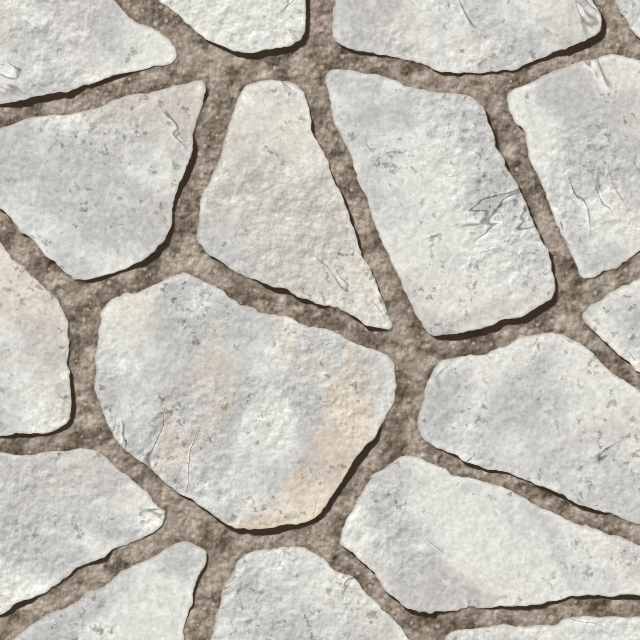
Write a Shadertoy shader that draws this texture.

```glsl
// Pale limestone paving set in brown earth, lit from the upper left.
// Stones are angular Voronoi cells with chipped rims; layered noise gives
// their stains, relief and pits, and an offset lookup casts thin shadows.

const vec2 LIGHT_DIR = vec2(-0.6, 0.8);
const vec2 STONES_PER_CANVAS = vec2(2.7, 3.3);
const float GRID_TILT = 0.48;
const float CORNER_SHARPNESS = 30.0;

const vec3 STONE_PALE = vec3(0.880, 0.878, 0.850);
const vec3 STONE_GREY = vec3(0.765, 0.762, 0.752);
const vec3 STONE_WARM = vec3(0.860, 0.785, 0.690);
const vec3 EARTH_LIGHT = vec3(0.660, 0.610, 0.555);
const vec3 EARTH_DARK = vec3(0.440, 0.395, 0.345);
const vec3 SHADOW = vec3(0.190, 0.155, 0.125);

float hash(vec2 p) {
    vec3 q = fract(vec3(p.xyx) * 0.1031);
    q += dot(q, q.yzx + 33.33);
    return fract((q.x + q.y) * q.z);
}

vec2 hash2(vec2 p) {
    return vec2(hash(p + 17.3), hash(p + 71.9));
}

float noise(vec2 p) {
    vec2 i = floor(p), f = fract(p);
    f = f * f * (3.0 - 2.0 * f);
    return mix(mix(hash(i), hash(i + vec2(1, 0)), f.x),
               mix(hash(i + vec2(0, 1)), hash(i + vec2(1, 1)), f.x), f.y);
}

float fbm(vec2 p, int octaves) {
    float sum = 0.0, amp = 0.5, total = 0.0;
    for (int i = 0; i < octaves; i++) {
        sum += amp * noise(p);
        total += amp;
        amp *= 0.58;
        p = mat2(1.6, 1.2, -1.2, 1.6) * p + 9.7;
    }
    return sum / total;
}

vec2 rotate(vec2 p, float angle) {
    float c = cos(angle), s = sin(angle);
    return vec2(c * p.x - s * p.y, s * p.x + c * p.y);
}

// Brightness change of a noise relief under the slanting light
float relief(vec2 p, float scale, float reach) {
    return fbm(p * scale, 4) - fbm((p + reach * LIGHT_DIR) * scale, 4);
}

vec2 stoneSite(vec2 cell) {
    return cell + 0.5 + 0.88 * (hash2(cell + 23.0) - 0.5);
}

// x: distance inside the stone rim (negative in the joint), y: stone id
vec2 stoneField(vec2 p) {
    vec2 warp = vec2(fbm(p * 5.0, 3), fbm(p * 5.0 + 31.0, 3)) - 0.5;
    vec2 chips = vec2(fbm(p * 38.0, 3), fbm(p * 38.0 + 53.0, 3)) - 0.5;
    vec2 q = rotate(p + 0.05 * warp + 0.012 * chips, GRID_TILT) * STONES_PER_CANVAS;
    vec2 home = floor(q), site = vec2(0);
    float nearest = 1e5;
    for (int k = 0; k < 25; k++) {
        vec2 cell = floor(q) + vec2(k % 5 - 2, k / 5 - 2);
        vec2 s = stoneSite(cell);
        float d = dot(s - q, s - q);
        if (d < nearest) { nearest = d; home = cell; site = s; }
    }
    // Smooth minimum of the bisector distances blunts the corners
    float sum = 0.0;
    for (int k = 0; k < 25; k++) {
        vec2 cell = home + vec2(k % 5 - 2, k / 5 - 2);
        if (cell == home) continue;
        vec2 s = stoneSite(cell);
        sum += exp(-CORNER_SHARPNESS * dot(0.5 * (s + site) - q, normalize(s - site)));
    }
    float id = hash(home + 5.0);
    float rim = -log(sum) / CORNER_SHARPNESS / 3.0;
    return vec2(rim - 0.013 - 0.011 * id, id);
}

vec3 earthColor(vec2 p) {
    float clods = fbm(p * 34.0, 4);
    vec3 col = mix(EARTH_DARK, EARTH_LIGHT, smoothstep(0.22, 0.68, clods));
    col += 0.75 * relief(p, 45.0, 0.004);
    col += 0.20 * (fbm(rotate(p, 0.7) * 170.0, 2) - 0.5);
    // Scattered small pebbles
    vec2 g = rotate(p, 0.4) * 75.0, cell = floor(g);
    vec2 center = 0.5 + 0.4 * (hash2(cell) - 0.5);
    float radius = 0.14 + 0.2 * hash(cell + 3.0);
    float pebble = smoothstep(radius, radius - 0.14, length(fract(g) - center));
    return mix(col, vec3(0.75, 0.71, 0.66), 0.75 * pebble * step(0.76, hash(cell + 8.0)));
}

vec3 stoneColor(vec2 p, float rim, float id) {
    vec2 q = rotate(p, 6.28 * id) + 13.0 * id;
    float stain = fbm(q * vec2(8.0, 12.0), 5);
    vec3 col = mix(STONE_GREY, STONE_PALE, smoothstep(0.33, 0.63, stain));
    float warmth = smoothstep(0.46, 0.68, fbm(q * vec2(4.0, 8.0) + 20.0, 4));
    col = mix(col, STONE_WARM, warmth * mix(0.12, 0.75, smoothstep(0.55, 0.85, id)));
    // Coarse and fine relief, strongest in weathered patches
    float rough = smoothstep(0.4, 0.62, fbm(q * 6.0 + 50.0, 3));
    col += mix(0.25, 0.60, rough) * relief(q * 0.0 + p, 30.0, 0.004);
    col += mix(0.12, 0.32, rough) * relief(rotate(p, 0.0) + 3.0, 85.0, 0.003);
    col += 0.13 * (fbm(rotate(p, 0.9) * 180.0, 2) - 0.5);
    // Short broken ledges, a dark foot beside a lit lip
    float split = fbm(q * vec2(6.0, 17.0) + 80.0, 4) - 0.5;
    float patchy = smoothstep(0.60, 0.78, fbm(q * 11.0 + 4.0, 2));
    float foot = smoothstep(0.022, 0.0, abs(split));
    float lip = smoothstep(0.03, 0.0, abs(split - 0.035));
    col += patchy * (0.07 * lip - 0.24 * foot);
    // Small irregular pits
    float pits = smoothstep(0.66, 0.80, fbm(rotate(q, 0.5) * 95.0 + 7.0, 3));
    col -= 0.17 * pits * smoothstep(0.35, 0.6, noise(q * 14.0));
    // Bright bevel with a dusty outer edge
    col += 0.03 * smoothstep(0.016, 0.005, rim);
    return mix(col, vec3(0.73, 0.68, 0.61), 0.5 * smoothstep(0.005, 0.0, rim));
}

void mainImage(out vec4 fragColor, in vec2 fragCoord) {
    vec2 p = fragCoord / iResolution.y;
    vec2 stone = stoneField(p);
    // Shadow length varies with the height of each stone edge
    float reach = mix(0.001, 0.013, smoothstep(0.25, 0.75, fbm(p * 11.0 + 60.0, 2)));
    float caster = stoneField(p + reach * LIGHT_DIR).x;
    float shade = smoothstep(-0.0015, 0.002, caster);
    vec3 earth = earthColor(p) * mix(0.90, 1.0, smoothstep(0.0, 0.010, -stone.x));
    earth = mix(earth, SHADOW, 0.92 * shade);
    float cover = smoothstep(-0.0012, 0.0012, stone.x);
    vec3 col = mix(earth, stoneColor(p, stone.x, stone.y), cover);
    fragColor = vec4(clamp(col, 0.0, 1.0), 1.0);
}
```
